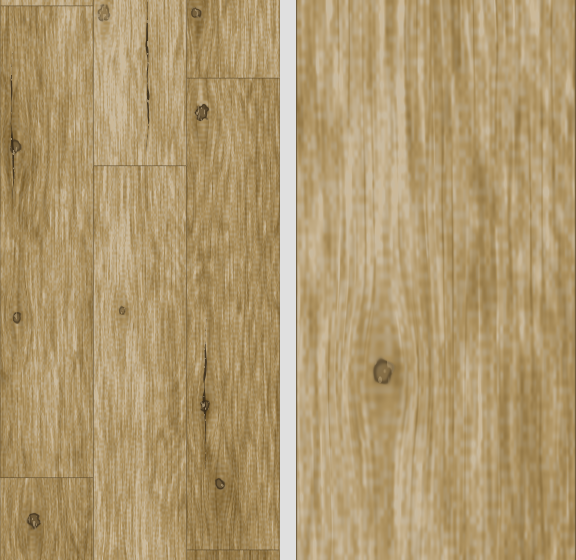
Left, the full canvas; right, a detail of the centre.
Reproduce this texture procedurally as a Shadertoy shader.

```glsl
// Limed oak floor: three columns of long, staggered planks with thin dark seams.
// Stretched noise gives grain, rings and pale threads; hashed knots bend the grain
// around themselves, and a tapering, partly filled crack runs down some planks.

#define COLUMNS 3.0
#define PLANK_LENGTH 1.685                     // in canvas widths
#define PLANK_START vec3(0.294, 1.408, 0.036)  // end joint height per column
#define COLUMN_TONE vec3(0.42, 0.95, 0.10)     // 0 = dark, 1 = pale
#define CRACK_HEIGHT vec3(0.73, 0.20, 0.32)    // fraction of plank length
#define CRACK_SIDE vec3(0.14, 0.58, 0.20)      // fraction of plank width
#define SEAM_HALF_WIDTH 0.0014
#define KNOTS_PER_PLANK 5
#define DARK_OAK vec3(0.56, 0.45, 0.255)
#define GOLD_OAK vec3(0.68, 0.57, 0.37)
#define LIMED_OAK vec3(0.78, 0.70, 0.56)
#define BARK vec3(0.22, 0.17, 0.10)

float hash(vec2 p) {
    return fract(sin(dot(p, vec2(127.1, 311.7))) * 43758.5);
}

float noise(vec2 p) {
    vec2 i = floor(p), f = fract(p);
    f = f * f * (3.0 - 2.0 * f);
    return mix(mix(hash(i), hash(i + vec2(1, 0)), f.x),
               mix(hash(i + vec2(0, 1)), hash(i + vec2(1, 1)), f.x), f.y);
}

float fbm(vec2 p) {
    float sum = 0.0, gain = 0.5;
    for (int i = 0; i < 4; i++) {
        sum += gain * noise(p);
        p = p * 2.03 + 11.7;
        gain *= 0.5;
    }
    return sum / 0.9375;
}

// Thin continuous lines along the mid-level contours of the noise
float threads(vec2 p, float width) {
    return 1.0 - smoothstep(0.0, width, abs(noise(p) - 0.5));
}

vec3 oakRamp(float t) {
    t = clamp(t, -0.4, 1.1);
    return t < 0.5 ? mix(DARK_OAK, GOLD_OAK, t * 2.0)
                   : mix(GOLD_OAK, LIMED_OAK, t * 2.0 - 1.0);
}

void mainImage(out vec4 fragColor, in vec2 fragCoord) {
    vec2 p = fragCoord / iResolution.xy * vec2(1.0, 2.0);
    float pixel = 1.0 / iResolution.x;

    // Plank layout: id is (column, row), q is the position inside the plank
    vec2 plankSize = vec2(1.0 / COLUMNS, PLANK_LENGTH);
    float column = min(floor(p.x * COLUMNS), COLUMNS - 1.0);
    int c = int(column);
    vec3 starts = PLANK_START, tones = COLUMN_TONE;
    vec3 crackHeights = CRACK_HEIGHT, crackSides = CRACK_SIDE;
    float along = p.y - starts[c];
    vec2 id = vec2(column, floor(along / PLANK_LENGTH));
    vec2 q = vec2(p.x, along) - id * plankSize;
    float tone = clamp(tones[c] + 0.25 * id.y, 0.0, 1.0);

    // Knots: one candidate per stretch of plank, commoner in dark planks
    float bend = 0.0, halo = 0.0, core = 0.0, rim = 0.0;
    float wobble = 0.6 * (noise(q * 80.0 + id * 5.0) - 0.5);
    for (int i = 0; i < KNOTS_PER_PLANK; i++) {
        vec2 seed = id * 7.3 + float(i) * vec2(2.1, 3.7);
        float present = step(hash(seed + 1.7), 0.95 - 0.7 * tone);
        vec2 place = vec2(0.1 + 0.28 * hash(seed + 4.1),
            (float(i) + 0.3 + 0.4 * hash(seed + 8.3)) / float(KNOTS_PER_PLANK));
        float radius = mix(0.011, 0.024, hash(seed + 6.9));
        vec2 d = q - place * plankSize;
        float lens = present * exp(-dot(d * d, vec2(0.1, 0.02)) / (radius * radius));
        float dist = length(d * vec2(1.0, 0.85)) / radius + wobble;
        float edge = pixel / radius;
        bend += d.x * lens * 0.75;
        halo += lens;
        core = max(core, present * (1.0 - smoothstep(1.0 - edge, 1.0 + edge, dist)));
        rim = max(rim, present * exp(-pow((dist - 0.85) * 4.5, 2.0)));
    }

    // Grain: every layer follows the bent, slightly wavy fibre direction
    vec2 shift = id * vec2(13.7, 9.1);
    vec2 g = q + shift;
    g.x += 0.014 * (fbm(q * vec2(6.0, 2.5) + shift) - 0.5) - bend;
    float patches = noise(g * vec2(5.0, 1.7) + 3.3);
    float broad = fbm(g * vec2(9.0, 1.3));
    float ring = 0.5 + 0.5 * sin(6.283 * (g.x * 30.0 + 9.0 * noise(g * vec2(7.0, 1.5))));
    float fibre = noise(g * vec2(270.0, 14.0));
    float speckle = noise(g * vec2(250.0, 110.0));
    float breaks = smoothstep(0.2, 0.6, noise(g * vec2(90.0, 28.0) + 7.7));
    float lime = threads(g * vec2(95.0, 5.0) + 5.3, 0.2) * breaks;
    float furrows = threads(g * vec2(75.0, 4.0) + 31.0, 0.16);
    float shade = 0.33 + 0.54 * tone + 0.65 * (broad - 0.5) + 0.34 * (patches - 0.5)
        + 0.14 * (ring - 0.5) + 0.4 * (fibre - 0.5) + 0.34 * (speckle - 0.5)
        + 0.4 * lime * (0.45 + 0.55 * ring) - 0.3 * furrows - 0.32 * halo;

    // Crack: a wandering dark split that tapers to both ends
    float rise = (q.y / PLANK_LENGTH - crackHeights[c]) / 0.17;
    float taper = max(1.0 - rise * rise, 0.0) * step(0.0, id.y);
    float side = abs(q.x - crackSides[c] * plankSize.x
        - 0.022 * (fbm(vec2(q.y * 7.0, column * 3.1)) - 0.5));
    float crackWidth = 0.006 * taper * noise(vec2(q.y * 24.0, column)) - 0.0006;
    float crack = step(0.001, taper) * clamp(0.5 + (crackWidth - side) / pixel, 0.0, 1.0);
    shade -= 0.2 * taper * exp(-side * 50.0);

    // Colour: oak with slightly greyed patches, then knots, crack and seams
    vec3 color = oakRamp(shade);
    float grey = dot(color, vec3(0.4, 0.45, 0.15));
    color = mix(color, vec3(grey), 0.16 * smoothstep(0.4, 0.8, speckle));
    float filler = smoothstep(0.66, 0.8, noise(q * vec2(190.0, 95.0) + 2.0));
    float knotDepth = 1.0 - 0.6 * tone;
    color = mix(color, mix(vec3(0.43, 0.35, 0.22), LIMED_OAK, 0.6 * filler), core * knotDepth);
    color = mix(color, BARK, 0.75 * rim * knotDepth * (1.0 - 0.5 * filler));
    color = mix(color, mix(BARK, LIMED_OAK, 0.7 * filler), 0.9 * crack);
    vec2 border = min(q, plankSize - q);
    float seam = clamp(0.5 + (SEAM_HALF_WIDTH - min(border.x, border.y)) / pixel, 0.0, 1.0);
    color = mix(color, vec3(0.38, 0.31, 0.19), 0.8 * seam);
    fragColor = vec4(color, 1.0);
}
```
